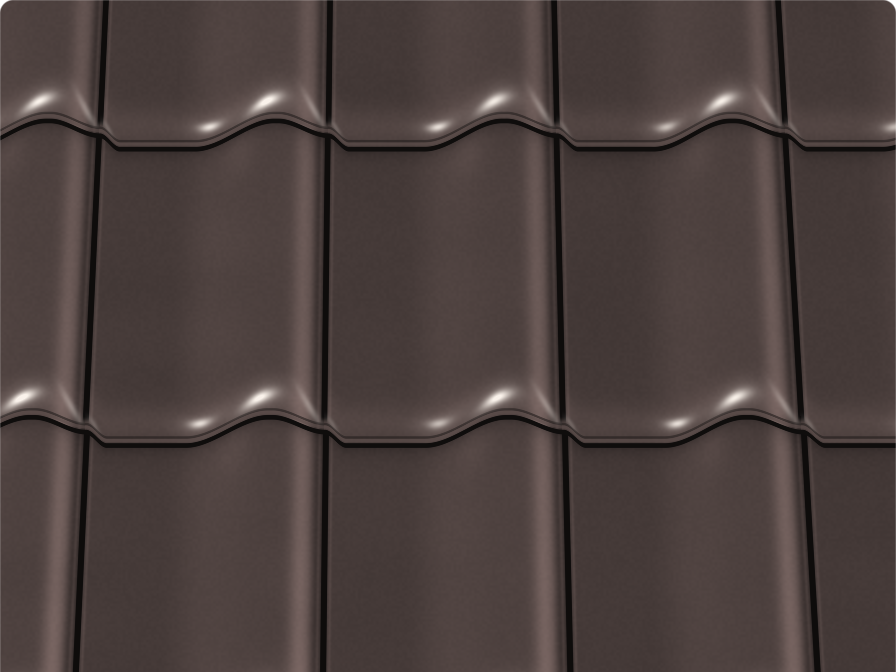
A Shadertoy shader for this texture:

```glsl
float hash(vec2 p) {
    p = fract(p * vec2(0.1031, 0.1137));
    p += dot(p, p.yx + 33.33);
    return fract((p.x + p.y) * p.x * 7.31);
}

float noise(vec2 p) {
    vec2 i = floor(p), f = fract(p);
    f = f * f * (3.0 - 2.0 * f);
    return mix(mix(hash(i), hash(i + vec2(1, 0)), f.x),
               mix(hash(i + vec2(0, 1)), hash(i + vec2(1, 1)), f.x), f.y);
}

float bell(float x, float center, float width) {
    float d = (x - center) / width;
    return exp(-d * d);
}

// Antialiased line of a given half width
float line(float d, float halfWidth, float px) {
    return 1.0 - smoothstep(halfWidth - 0.6 * px, halfWidth + 0.6 * px, abs(d));
}

// Soft ellipse, tilted by an angle
float glint(vec2 p, vec2 size, float tilt) {
    float c = cos(tilt), s = sin(tilt);
    vec2 q = vec2(c * p.x + s * p.y, c * p.y - s * p.x) / size;
    return exp(-dot(q, q));
}

// Height of the wavy lower edge across one tile
float lipHeight(float f) {
    return 0.042 * smoothstep(0.42, 0.76, f) - 0.022 * smoothstep(0.78, 1.0, f)
         + 0.020 * (1.0 - smoothstep(0.0, 0.09, f));
}

void mainImage(out vec4 fragColor, in vec2 fragCoord) {
    float px = 1.0 / iResolution.y;
    vec2 p = vec2(fragCoord.x, iResolution.y - fragCoord.y) * px;

    // Tile grid: columns spread apart towards the bottom
    const float columnWidth = 0.3333, rowHeight = 0.441;
    float column = (0.608 + (p.x - 0.608) / (1.0 + 0.104 * p.y) - 0.158) / columnWidth;
    float rowPos = (p.y - 0.2205 + lipHeight(fract(column))) / rowHeight;
    float row = floor(rowPos);
    float below = fract(rowPos) * rowHeight;
    float above = rowHeight - below;
    float lip = below < above ? below : -above;

    // Each tile sits slightly differently
    column += 0.012 * (hash(vec2(row + 9.0, 4.0)) - 0.5);
    float f = fract(column);
    vec2 tile = vec2(floor(column), row) + 20.0;
    float vary = hash(tile);

    // Flat pan, rising wave and bright ridge
    float shade = 0.262 + 0.012 * vary + 0.044 * smoothstep(0.32, 0.52, f);
    shade -= 0.014 * smoothstep(0.55, 0.75, f);
    shade += (0.085 + 0.075 * p.y) * bell(f, 0.905, 0.045);
    shade -= 0.10 * smoothstep(0.93, 0.975, f);
    shade += 0.07 * bell(f, 0.978, 0.008);

    // Rounded front and the shadow it throws
    shade += 0.055 * bell(above, 0.032, 0.028) * (1.0 - 0.5 * smoothstep(0.8, 1.0, f));
    shade += 0.035 * bell(f, 0.62, 0.07) * bell(below, 0.03, 0.035);
    shade *= 1.0 - 0.35 * exp(-below / 0.012);

    // Faint wear and grain
    shade += 0.014 * (noise(p * vec2(9.0, 14.0) + tile) - 0.5);
    shade += 0.016 * (noise(p * 260.0) - 0.5);

    // Seam between columns
    float seam = (f - step(0.5, f)) * columnWidth;
    float seamMask = line(seam - 0.001, 0.0042, px) * smoothstep(0.010, 0.022, above);
    shade = mix(shade, 0.055, seamMask);
    shade += 0.05 * bell(seam, 0.009, 0.002) * smoothstep(0.01, 0.03, above);

    // Lip: crease, pale rim, black gap
    shade = mix(shade, 0.15, 0.65 * line(lip + 0.0105, 0.0018, px));
    shade = mix(shade, 0.36, 0.6 * line(lip + 0.0060, 0.0022, px));
    shade = mix(shade, 0.06, line(lip - 0.0015, 0.0035, px));

    // Reflections on the glazed front
    vec2 g = vec2(f * columnWidth, above);
    vec2 crest = g - vec2(0.243, 0.029);
    vec2 foot = g - vec2(0.161, 0.028);
    float shine = (0.75 + 0.25 * vary) * glint(crest, vec2(0.021, 0.0085), 0.32);
    shine += 0.16 * glint(crest, vec2(0.038, 0.020), 0.35);
    shine += mix(0.5, 0.95, hash(tile + 7.0)) * glint(foot, vec2(0.015, 0.0065), -0.15);
    shine += 0.12 * glint(foot, vec2(0.034, 0.014), 0.0);
    shine += 0.32 * glint(g - vec2(0.314, 0.030), vec2(0.026, 0.006), -0.95);
    shine += 0.20 * glint(g - vec2(0.012, 0.016), vec2(0.010, 0.006), -0.6);
    shine *= smoothstep(0.006, 0.014, above);

    vec3 color = shade * vec3(1.0, 0.84, 0.81);
    color = mix(color, vec3(0.98, 0.95, 0.92), clamp(shine, 0.0, 1.0));

    // Rounded upper corners
    float aspect = iResolution.x * px;
    vec2 corner = max(vec2(abs(p.x - 0.5 * aspect) - 0.5 * aspect, -p.y) + 0.02, 0.0);
    color = mix(color, vec3(1.0), smoothstep(-px, px, length(corner) - 0.02));

    fragColor = vec4(color, 1.0);
}
```
